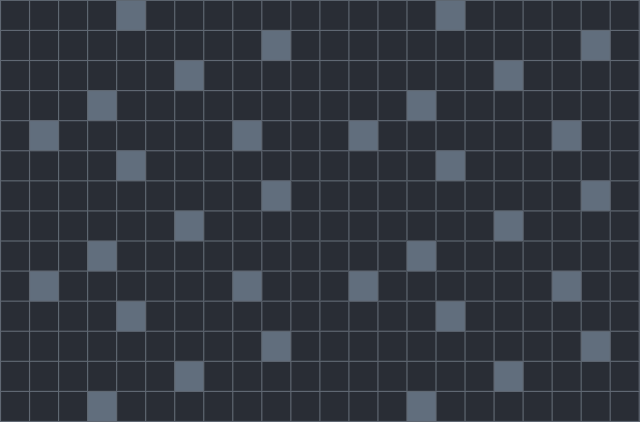
Write a Shadertoy shader that draws this pattern.

```glsl
// A dark grid of 22 by 14 cells ruled with thin slate lines. Single cells are
// filled in a motif that repeats every 11 columns and 5 rows; fills and lines
// are antialiased by their coverage of the pixel.

const vec2 GRID = vec2(22.0, 14.0);
const vec2 MOTIF = vec2(11.0, 5.0);

// 1 for a filled cell, 0 for an empty one; rows count from the top
float isFilled(vec2 cell) {
    vec2 place = floor(mod(cell + 0.5, MOTIF));
    float filledColumn[5] = float[5](4.0, 9.0, 6.0, 3.0, 1.0);
    bool first = place.x == filledColumn[int(place.y)];
    bool second = place == vec2(8.0, 4.0);
    return first || second ? 1.0 : 0.0;
}

// Smoothed fill, gathered from the four cells nearest the point
float fillCoverage(vec2 p, vec2 pixel) {
    float total = 0.0;
    for (int i = 0; i < 4; i++) {
        vec2 cell = floor(p - 0.5) + vec2(i % 2, i / 2);
        vec2 inside = clamp((0.5 - abs(p - cell - 0.5)) / pixel + 0.5, 0.0, 1.0);
        total += isFilled(cell) * inside.x * inside.y;
    }
    return total;
}

// Smoothed rules along every cell boundary
float lineCoverage(vec2 p, vec2 pixel) {
    float width = 0.00178 * iResolution.x;
    vec2 distancePx = abs(fract(p + 0.5) - 0.5) / pixel;
    vec2 rule = clamp(0.5 * width + 0.5 - distancePx, 0.0, min(width, 1.0));
    return max(rule.x, rule.y);
}

void mainImage(out vec4 fragColor, in vec2 fragCoord) {
    vec3 charcoal = vec3(0.162, 0.178, 0.208);
    vec3 slate = vec3(0.38, 0.43, 0.49);
    vec3 ruleGrey = vec3(0.375, 0.408, 0.45);

    // Grid coordinates, inset slightly so the outer rules stay visible
    vec2 uv = fragCoord / iResolution.xy;
    uv.y = 1.0 - uv.y;
    vec2 scale = GRID / 0.998;
    vec2 p = (uv - 0.0008) * scale;
    vec2 pixel = scale / iResolution.xy;

    vec3 color = mix(charcoal, slate, fillCoverage(p, pixel));
    color = mix(color, ruleGrey, lineCoverage(p, pixel));
    fragColor = vec4(color, 1.0);
}
```
